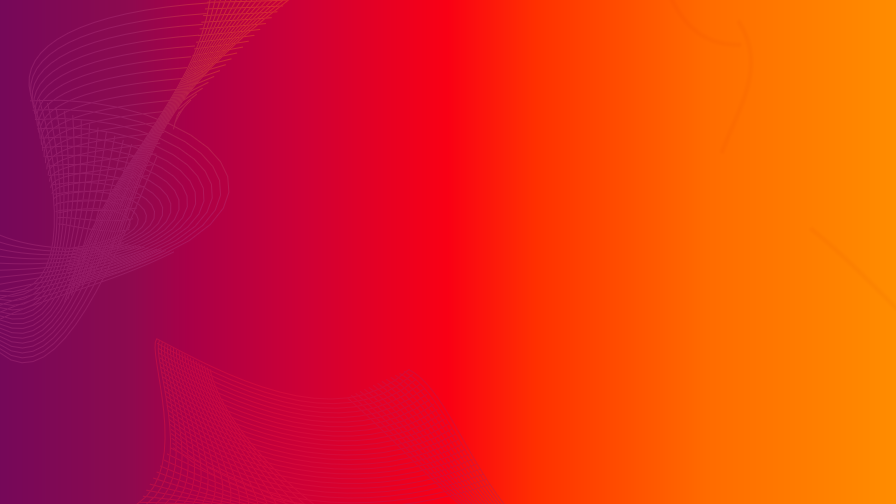
Write a Shadertoy shader that draws this background.

```glsl
// A purple to red to orange sweep with two woven line meshes on the left.
// Each mesh is made of ribbons: thin lines blended between two cubic curves.
// Space is 90 units high (160 wide at 16:9), origin at the lower left.

// Point on a cubic curve whose four control points are the matrix columns
vec2 bezier(mat4x2 curve, float t) {
    float s = 1.0 - t;
    return curve * vec4(s * s * s, 3.0 * s * s * t, 3.0 * s * t * t, t * t * t);
}

float segmentDistance(vec2 p, vec2 a, vec2 b) {
    vec2 ab = b - a;
    return length(p - a - ab * clamp(dot(p - a, ab) / dot(ab, ab), 0.0, 1.0));
}

float curveDistance(vec2 p, mat4x2 curve) {
    float d = 1e3;
    vec2 last = curve[0];
    for (int i = 1; i <= 16; i++) {
        vec2 next = bezier(curve, float(i) / 16.0);
        d = min(d, segmentDistance(p, last, next));
        last = next;
    }
    return d;
}

// Coverage of evenly blended lines from one edge curve to the other
float ribbon(vec2 p, mat4x2 first, mat4x2 second, int lines) {
    float d = 1e3;
    for (int i = 0; i < lines; i++) {
        float k = float(i) / float(lines - 1);
        d = min(d, curveDistance(p, first * (1.0 - k) + second * k));
    }
    float pixel = 90.0 / iResolution.y;
    return clamp((0.09 - d) / pixel + 0.5, 0.0, 1.0);
}

// Horizontal colour sweep
vec3 background(float x) {
    vec3 c = mix(vec3(0.46, 0.03, 0.35), vec3(0.55, 0.04, 0.31), clamp(x / 0.14, 0.0, 1.0));
    c = mix(c, vec3(0.66, 0.0, 0.28), clamp((x - 0.14) / 0.07, 0.0, 1.0));
    c = mix(c, vec3(0.81, 0.0, 0.21), clamp((x - 0.21) / 0.13, 0.0, 1.0));
    c = mix(c, vec3(0.98, 0.0, 0.08), clamp((x - 0.34) / 0.16, 0.0, 1.0));
    c = mix(c, vec3(1.0, 0.19, 0.0), clamp((x - 0.5) / 0.1, 0.0, 1.0));
    c = mix(c, vec3(1.0, 0.42, 0.0), clamp((x - 0.6) / 0.19, 0.0, 1.0));
    return mix(c, vec3(1.0, 0.55, 0.0), clamp((x - 0.79) / 0.21, 0.0, 1.0));
}

// Looping ribbon in the upper left
float upperMesh(vec2 p) {
    if (p.x > 53.0 || p.y < 24.0) return 0.0;
    float strand = ribbon(p, mat4x2(51.5, 90, 28, 72, 27, 63, 21, 46),
                             mat4x2(37.5, 90, 35, 72, 18, 60, 11.5, 36), 16);
    float weave = ribbon(p, mat4x2(37, 89.6, 42, 89.7, 47, 89.8, 51.5, 90),
                            mat4x2(31, 67, 31.2, 68, 31.5, 69, 32, 70), 20);
    float arcs = ribbon(p, mat4x2(37.5, 89.5, 15, 88, 3, 82, 5.5, 73),
                           mat4x2(23, 49, 19, 48, 12, 50, 10.5, 50), 22);
    float loops = ribbon(p, mat4x2(5.5, 72, 34, 74, 65, 52, 12.5, 39),
                            mat4x2(10.5, 52, 23, 55, 31, 48, 11.5, 45.5), 13);
    float tail = ribbon(p, mat4x2(22, 46.5, 15, 45, 6, 45.5, 0, 48),
                           mat4x2(31, 45, 19, 39, 8, 37, 0, 33), 13);
    float drop = ribbon(p, mat4x2(28, 62, 21, 45, 10.5, 18, 0, 27),
                           mat4x2(5.5, 73, 10.5, 59, 13.5, 36, 0, 38), 16);
    return max(max(max(strand, arcs), max(loops, tail)), max(drop, weave));
}

// Draped sheet on the lower edge
float lowerMesh(vec2 p) {
    if (p.x < 23.0 || p.x > 92.0 || p.y > 31.0) return 0.0;
    float drape = ribbon(p, mat4x2(28, 29.5, 39.5, 23.5, 60, 12, 73, 24),
                            mat4x2(31, 10, 48, -4, 71, -2, 87.5, 3.5), 24);
    float leftFold = ribbon(p, mat4x2(28, 29.5, 26, 27.5, 34.5, 6.5, 24.5, 0),
                               mat4x2(37.5, 24, 39.5, 15, 50, 4.5, 56, 0), 20);
    float rightFold = ribbon(p, mat4x2(73, 24, 79, 21, 83, 9, 90, 0),
                                mat4x2(62, 19, 70, 12, 76, 5, 82, 0), 15);
    float hem = ribbon(p, mat4x2(30.5, 10, 40, 5, 50, 1, 56, -1),
                          mat4x2(25, 0.3, 30, 0.2, 35, 0, 40, -0.5), 10);
    return max(max(drape, hem), max(leftFold, rightFold));
}

// Soft, barely visible creases on the orange side
float creases(vec2 p) {
    float d = curveDistance(p, mat4x2(120, 90, 123, 84, 127, 82, 132, 82));
    d = min(d, curveDistance(p, mat4x2(132, 86, 137, 78, 132, 71, 129, 63)));
    d = min(d, curveDistance(p, mat4x2(145, 49, 150, 45, 155, 40, 160, 35)));
    return smoothstep(0.8, 0.0, d);
}

void mainImage(out vec4 fragColor, in vec2 fragCoord) {
    vec2 uv = fragCoord / iResolution.xy;
    vec2 p = uv * vec2(160.0, 90.0);
    vec3 color = background(uv.x);

    // Upper lines warm up toward the top right
    vec3 upperTint = mix(vec3(0.70, 0.22, 0.50), vec3(0.95, 0.42, 0.15),
                         smoothstep(20.0, 42.0, p.x) * smoothstep(50.0, 80.0, p.y));
    color = mix(color, upperTint, 0.38 * upperMesh(p));

    // Lower lines turn from red to violet along the sheet
    vec3 lowerTint = mix(vec3(0.95, 0.10, 0.24), vec3(0.60, 0.14, 0.42),
                         smoothstep(45.0, 82.0, p.x));
    color = mix(color, lowerTint, 0.36 * lowerMesh(p));

    color *= 1.0 - vec3(0.01, 0.04, 0.0) * creases(p);
    fragColor = vec4(color, 1.0);
}
```
